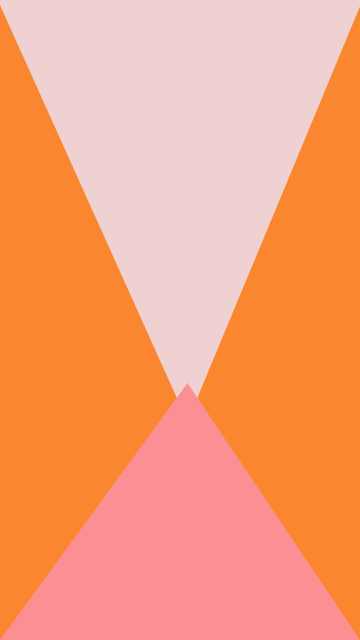
A Shadertoy shader for this background:

```glsl
// Two flat triangles meeting point to point on an orange ground:
// a pale wedge opening upward, and a pink peak overlapping its tip.
// Each is a wedge bounded by two half-planes, with antialiased edges.

const vec3 ORANGE = vec3(0.982, 0.525, 0.188);
const vec3 PALE   = vec3(0.941, 0.820, 0.820);
const vec3 PINK   = vec3(0.988, 0.561, 0.580);

// Corners as fractions of the canvas, origin at the lower left
const vec2 PALE_TIP   = vec2(0.5208, 0.3413);
const vec2 PALE_LEFT  = vec2(0.0, 0.992);
const vec2 PALE_RIGHT = vec2(1.0, 0.990);
const vec2 PINK_TIP   = vec2(0.5208, 0.4015);
const vec2 PINK_LEFT  = vec2(0.0, 0.0);
const vec2 PINK_RIGHT = vec2(1.0, 0.0);

// Signed distance to the line a-b, positive on its left side
float lineDistance(vec2 p, vec2 a, vec2 b) {
    vec2 along = normalize(b - a);
    return dot(p - a, vec2(-along.y, along.x));
}

// Coverage of the wedge at tip, spanning anticlockwise from start to end
float wedge(vec2 p, vec2 tip, vec2 start, vec2 end, vec2 canvas, float pixel) {
    tip *= canvas;
    float inside = min(lineDistance(p, tip, start * canvas),
                       lineDistance(p, end * canvas, tip));
    return clamp(inside / pixel + 0.5, 0.0, 1.0);
}

void mainImage(out vec4 fragColor, in vec2 fragCoord) {
    // Canvas height is one unit
    float pixel = 1.0 / iResolution.y;
    vec2 canvas = iResolution.xy * pixel;
    vec2 p = fragCoord * pixel;

    // Layers from back to front
    vec3 color = ORANGE;
    color = mix(color, PALE, wedge(p, PALE_TIP, PALE_RIGHT, PALE_LEFT, canvas, pixel));
    color = mix(color, PINK, wedge(p, PINK_TIP, PINK_LEFT, PINK_RIGHT, canvas, pixel));

    fragColor = vec4(color, 1.0);
}
```
